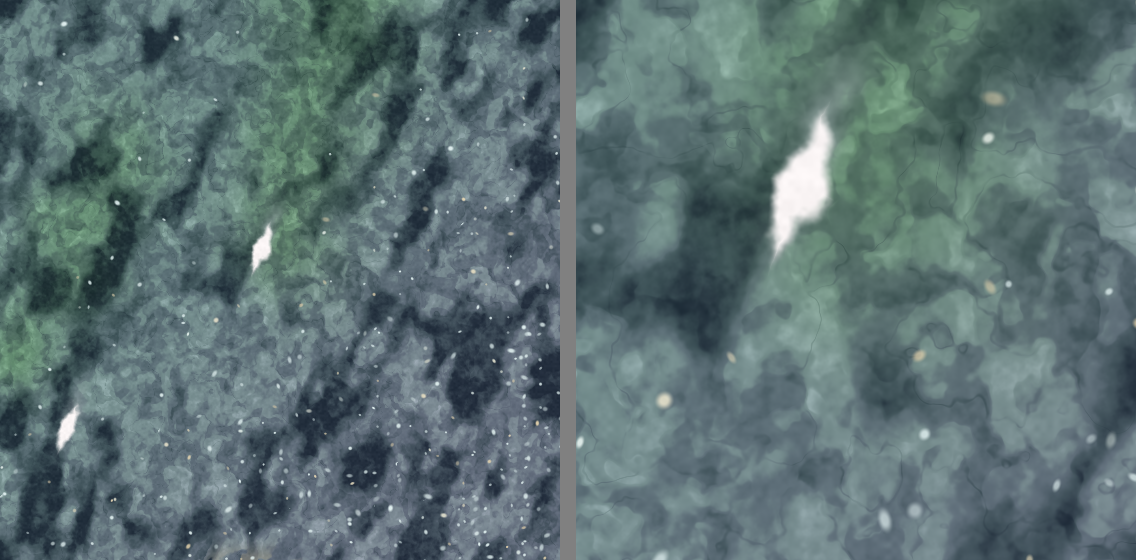
Left: the whole. Right: its middle third, enlarged.
Give the GLSL for this texture, as a three.js fragment shader.

```glsl
// Rippled water seen from above: slanted streaks of pale swell over dark gaps,
// broken into small warped facets, with a green cast, sparkles and two glints.
// Layered value noise drives a slate colour ramp; sparkles sit on hashed grids.
varying vec2 vUv;

float hash(vec2 p) {
  return fract(sin(dot(p, vec2(127.1, 311.7))) * 43758.5453);
}

float noise(vec2 p) {
  vec2 i = floor(p), f = fract(p);
  f = f * f * (3.0 - 2.0 * f);
  return mix(mix(hash(i), hash(i + vec2(1.0, 0.0)), f.x),
             mix(hash(i + vec2(0.0, 1.0)), hash(i + 1.0), f.x), f.y);
}

float fbm(vec2 p) {
  float sum = 0.0, amp = 0.53;
  for (int i = 0; i < 4; i++) {
    sum += amp * noise(p);
    p = mat2(1.6, 1.2, -1.2, 1.6) * p + 17.3;
    amp *= 0.5;
  }
  return sum;
}

vec2 warp(vec2 p) {
  return vec2(fbm(p), fbm(p + 41.7)) - 0.5;
}

vec3 slateRamp(float t) {
  vec3 c = mix(vec3(0.13, 0.18, 0.23), vec3(0.26, 0.33, 0.36), smoothstep(0.02, 0.30, t));
  c = mix(c, vec3(0.37, 0.43, 0.47), smoothstep(0.26, 0.52, t));
  c = mix(c, vec3(0.47, 0.55, 0.56), smoothstep(0.50, 0.75, t));
  return mix(c, vec3(0.66, 0.73, 0.75), smoothstep(0.74, 1.05, t));
}

// Soft band around the segment from a to b
float band(vec2 p, vec2 a, vec2 b, float width) {
  vec2 ab = b - a;
  float h = clamp(dot(p - a, ab) / dot(ab, ab), 0.0, 1.0);
  float d = length(p - a - ab * h) / width;
  return exp(-d * d);
}

// Scattered flecks, one candidate per grid cell: x is coverage, y is warmth
vec2 sparkles(vec2 p, float cells, float density) {
  vec2 id = floor(p * cells), seed = id + cells;
  vec2 jitter = 0.25 + 0.5 * vec2(hash(seed + 3.1), hash(seed + 8.7));
  vec2 d = (fract(p * cells) - jitter) / cells;
  float angle = 6.283 * hash(seed + 5.3);
  d = mat2(cos(angle), sin(angle), -sin(angle), cos(angle)) * d;
  d.x *= mix(0.55, 1.0, hash(seed + 2.9));
  float radius = mix(0.0018, 0.0042, pow(hash(seed + 6.4), 2.0));
  float on = step(hash(seed), density) * mix(0.45, 1.0, hash(seed + 9.2));
  return vec2(on * (1.0 - smoothstep(radius * 0.4, radius * 1.5, length(d))), hash(seed + 1.7));
}

// Pointed highlight leaning with the streaks: x is core, y is halo
vec2 glint(vec2 p, vec2 centre, float size) {
  vec2 d = (p - centre) / size;
  d = vec2(dot(d, vec2(0.93, -0.36)), dot(d, vec2(0.36, 0.93)));
  d += 0.016 * warp(p * 50.0);
  float core = abs(d.x) / 0.021 + abs(d.y) / 0.058;
  vec2 tail = vec2(d.x / 0.016, (d.y - 0.025) / 0.065);
  return vec2(1.0 - smoothstep(0.55, 1.05, core), exp(-1.4 * dot(tail, tail)));
}

void main() {
  vec2 p = vUv;

  // Swell: noise stretched along a slant that leans more to the right
  vec2 w = warp(p * 10.0), fw = warp(p * 26.0 + 5.0);
  vec2 s = p + 0.035 * w + 0.026 * fw;
  vec2 q = vec2(s.x - 0.24 * s.y - 0.2 * s.x * s.y, s.y + 0.3 * s.x);
  float swell = 0.56 * noise(q * vec2(22.0, 8.0) + 3.0) + 0.44 * noise(q * vec2(39.0, 17.0) + 9.0);

  // Green cast in two slanted, uneven bands
  vec2 g = p + 0.12 * w;
  float green = max(band(g, vec2(0.03, 0.38), vec2(0.22, 0.72), 0.10),
                    band(g, vec2(0.50, 0.62), vec2(0.62, 1.02), 0.13));
  green *= 0.35 + 0.65 * noise(p * 6.0 + 2.0);
  float clump = smoothstep(0.28, 0.60, swell + 0.08 * green);

  // Facets: warped patches with crisp outlines, fainter within the gaps
  float facet = smoothstep(0.36, 0.62, noise(p * vec2(44.0, 34.0) + 3.2 * fw));
  float chip = smoothstep(0.36, 0.62, noise(p * vec2(85.0, 66.0) + 4.0 * fw.yx));
  float tone = 0.05 + 0.42 * clump + (0.21 * facet + 0.15 * chip) * mix(0.4, 1.0, clump);
  tone += 0.16 * (fbm(p * 8.0 + 30.0) - 0.5) + 0.30 * (fbm(p * 85.0) - 0.5);
  tone -= 0.07 * smoothstep(0.65, 1.1, p.x) + 0.05 * band(p, vec2(0.0, 1.0), vec2(0.25, 0.95), 0.2);

  // Thin dark outlines where facets meet
  float crease = abs(noise(p * vec2(38.0, 30.0) + 3.5 * fw + 70.0) - 0.5);
  tone -= 0.10 * (1.0 - smoothstep(0.0, 0.07, crease)) * clump;

  // Colour: teal to the upper left, violet slate to the lower right
  vec3 col = slateRamp(tone);
  float side = smoothstep(-0.5, 0.7, p.x - p.y);
  col *= mix(vec3(0.95, 1.02, 0.98), vec3(1.03, 0.98, 1.03), side);
  col = mix(col, col * vec3(0.87, 1.0, 0.79), clamp(1.1 * green, 0.0, 1.0));
  float shore = band(p, vec2(0.40, -0.01), vec2(0.52, -0.01), 0.03);
  col = mix(col, vec3(0.55, 0.53, 0.46), 0.6 * shore * facet);

  // Sparkles crowd towards the lower right
  float density = 0.008 + 0.26 * smoothstep(-0.2, 0.85, p.x - p.y);
  density *= 0.3 + 1.3 * noise(p * 8.0 + 60.0);
  for (int i = 0; i < 3; i++) {
    vec2 fleck = sparkles(p + 0.37 * float(i), 23.0 + 11.0 * float(i), density);
    vec3 tint = mix(vec3(0.86, 0.92, 0.92), vec3(0.90, 0.83, 0.68), smoothstep(0.7, 0.97, fleck.y));
    col = mix(col, tint, fleck.x);
  }

  // Two large glints and a fine film grain
  vec2 shine = max(glint(p, vec2(0.466, 0.555), 1.0), glint(p, vec2(0.121, 0.236), 0.92));
  col = mix(col, vec3(0.70, 0.75, 0.76), 0.6 * shine.y);
  col = mix(col, vec3(0.98, 0.96, 0.96), shine.x);
  col += 0.04 * (noise(p * 260.0) - 0.5);
  gl_FragColor = vec4(col, 1.0);
}
```
